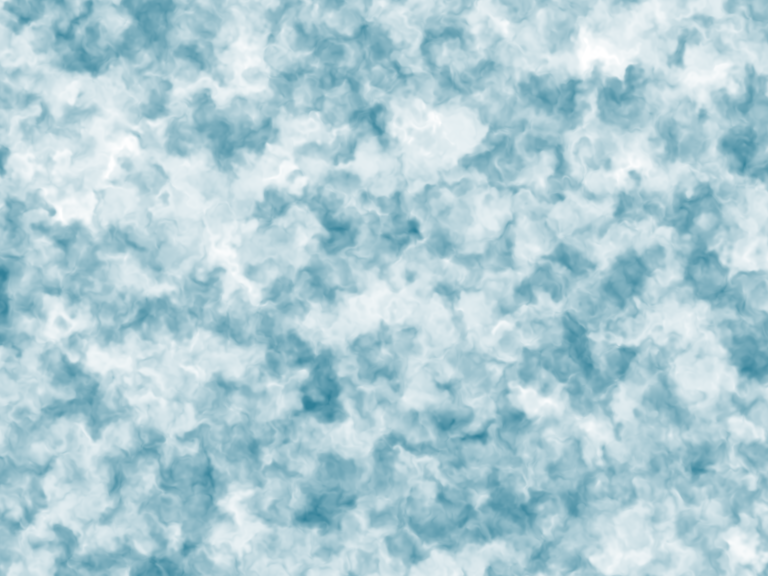
A Shadertoy shader for this texture:

```glsl
float hash(vec2 cell) {
    return fract(sin(dot(cell, vec2(127.1, 311.7))) * 43758.5453);
}

float noise(vec2 p) {
    vec2 cell = floor(p);
    vec2 f = fract(p);
    f = f * f * (3.0 - 2.0 * f);
    float low = mix(hash(cell), hash(cell + vec2(1, 0)), f.x);
    float high = mix(hash(cell + vec2(0, 1)), hash(cell + vec2(1, 1)), f.x);
    return mix(low, high, f.y);
}

// Layered noise, each octave turned to hide the lattice
float fbm(vec2 p, int octaves) {
    float sum = 0.0, total = 0.0, weight = 0.5;
    for (int i = 0; i < octaves; i++) {
        sum += weight * noise(p);
        total += weight;
        weight *= 0.5;
        p = mat2(1.6, 1.2, -1.2, 1.6) * p + 17.3;
    }
    return sum / total;
}

void mainImage(out vec4 fragColor, in vec2 fragCoord) {
    vec2 p = fragCoord / iResolution.y;

    // Curl the cloud borders by bending the plane
    vec2 swirl = vec2(fbm(p * 32.0 + 3.1, 3), fbm(p * 32.0 + 41.7, 3)) - 0.5;
    vec2 bent = p + 0.085 * swirl;

    // Cloud masses over a slow drift in depth
    float depth = 0.49 + 1.35 * (fbm(bent * vec2(13.5, 15.0) + 8.4, 3) - 0.5);
    depth += 0.2 * (noise(p * 4.0 + 5.9) - 0.5);

    // Fine puffs, strongest in the blue parts
    float puffs = fbm((p + 0.03 * swirl) * 36.0 + 63.2, 3) - 0.5;
    depth += 1.05 * smoothstep(0.1, 0.6, depth) * puffs;

    vec3 white = vec3(1.0);
    vec3 teal = vec3(0.40, 0.63, 0.70);
    fragColor = vec4(mix(white, teal, clamp(depth + 0.02, 0.0, 1.35)), 1.0);
}
```
